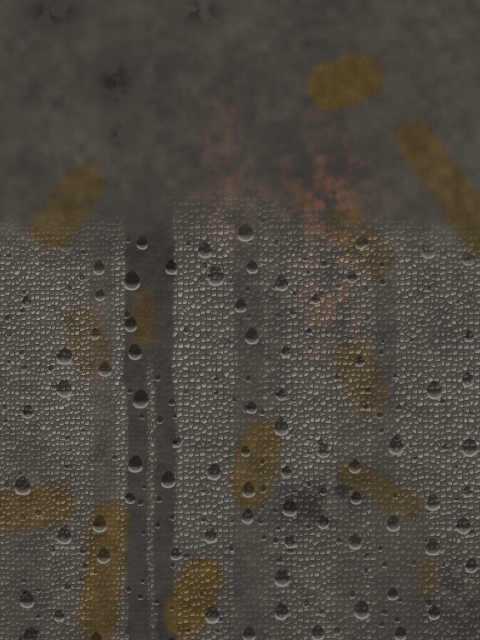
A Shadertoy shader for this texture:

```glsl
float hash(vec2 p) {
    return fract(sin(dot(p, vec2(127.1, 311.7))) * 43758.5453);
}

vec2 hash2(vec2 p) {
    return vec2(hash(p), hash(p + 19.7));
}

float noise(vec2 p) {
    vec2 i = floor(p), f = fract(p);
    f = f * f * (3.0 - 2.0 * f);
    return mix(mix(hash(i), hash(i + vec2(1, 0)), f.x),
               mix(hash(i + vec2(0, 1)), hash(i + vec2(1, 1)), f.x), f.y);
}

float fbm(vec2 p) {
    float sum = 0.0, amp = 0.5;
    for (int i = 0; i < 5; i++) {
        sum += amp * noise(p);
        p = mat2(1.6, 1.2, -1.2, 1.6) * p + 7.3;
        amp *= 0.5;
    }
    return sum;
}

float blob(vec2 p, vec2 center, vec2 radius) {
    vec2 q = (p - center) / radius;
    return exp(-dot(q, q));
}

// Soft-edged capsule of pigment
float smear(vec2 p, vec2 a, vec2 b, float radius) {
    vec2 pa = p - a, ba = b - a;
    float d = length(pa - ba * clamp(dot(pa, ba) / dot(ba, ba), 0.0, 1.0));
    return 1.0 - smoothstep(-0.012, 0.008, d - radius);
}

// Vertical track wiped clear by running water
float streak(vec2 p, float x, float halfWidth, float top) {
    float wobble = 0.022 * (noise(vec2(x * 90.0, p.y * 5.0)) - 0.5)
                 + 0.007 * (noise(vec2(x * 50.0, p.y * 35.0)) - 0.5);
    float side = 1.0 - smoothstep(-0.006, 0.006, abs(p.x - x - wobble) - halfWidth);
    return side * (1.0 - smoothstep(top - 0.05, top + 0.02, p.y));
}

// Packed beads: x is coverage, y is light
vec2 beads(vec2 p, float cells) {
    vec2 g = p * cells, id = floor(g), nearest = vec2(0);
    float first = 9.0, second = 9.0;
    for (int j = -1; j <= 1; j++)
    for (int i = -1; i <= 1; i++) {
        vec2 cell = id + vec2(i, j);
        vec2 offset = g - cell - 0.15 - 0.7 * hash2(cell);
        float d = length(offset);
        if (d < first) { second = first; first = d; nearest = offset; }
        else second = min(second, d);
    }
    float cover = smoothstep(0.04, 0.36, second - first);
    float light = smoothstep(-0.35, 0.45, -nearest.y + 0.35 * nearest.x);
    return vec2(cover, light);
}

// Scattered teardrops: x coverage, y lower glow, z bright rim
vec3 drops(vec2 p, float cells, float density, float size) {
    vec2 g = p * cells;
    g.y += 0.5 * mod(floor(g.x), 2.0);
    vec2 id = floor(g);
    float present = step(hash(id + 4.1), density);
    float radius = size * mix(0.55, 1.0, hash(id + 8.3));
    vec2 q = (fract(g) - 0.33 - 0.34 * hash2(id)) / radius;
    q.x *= 1.25 + 0.35 * q.y;
    q += 0.12 * (vec2(noise(g * 5.0), noise(g * 5.0 + 31.0)) - 0.5);
    float d = length(q);
    float cover = present * (1.0 - smoothstep(0.82, 1.04, d));
    float glow = 1.0 - smoothstep(-0.55, -0.1, q.y);
    float rim = smoothstep(0.6, 0.85, d) * (1.0 - smoothstep(-0.75, 0.1, q.y));
    return vec3(cover, glow, rim);
}

vec3 addDrops(vec3 col, vec3 drop, float amount) {
    vec3 body = mix(col * 0.62, vec3(0.44, 0.42, 0.39), 0.65 * drop.y);
    body = mix(body, vec3(0.64, 0.63, 0.61), 0.7 * drop.z);
    return mix(col, body, drop.x * amount);
}

void mainImage(out vec4 fragColor, in vec2 fragCoord) {
    vec2 p = fragCoord / iResolution.x;
    float cloud = fbm(p * 6.0), grain = fbm(p * 42.0 + 5.0);

    // Weathered stone
    vec3 col = vec3(0.276, 0.257, 0.235) * (0.68 + 0.34 * cloud + 0.34 * grain);
    float pits = blob(p, vec2(0.24, 1.165), vec2(0.035, 0.05))
               + blob(p, vec2(0.42, 1.31), vec2(0.05, 0.03))
               + blob(p, vec2(0.11, 1.31), vec2(0.06, 0.03))
               + blob(p, vec2(0.25, 1.05), vec2(0.025, 0.025));
    col *= 1.0 - 0.4 * pits * smoothstep(0.3, 0.6, grain);

    // Condensation boundary and wiped tracks
    float edge = 0.82 + 0.08 * blob(p, vec2(0.47, p.y), vec2(0.32, 1.0)) + 0.06 * (cloud - 0.5);
    float wet = 1.0 - smoothstep(edge - 0.08, edge + 0.06, p.y);
    float rivulet = streak(p, 0.315, 0.007, 0.58);
    float track = streak(p, 0.312, 0.051, 0.92) * (1.0 - 0.85 * rivulet);
    float faint = max(max(0.65 * streak(p, 0.215, 0.024, 0.85), 0.7 * streak(p, 0.515, 0.029, 0.92)),
                  max(0.4 * streak(p, 0.568, 0.018, 0.9), 0.6 * streak(p, 0.805, 0.024, 0.83)));
    faint = max(faint, max(0.4 * streak(p, 0.73, 0.03, 0.5), 0.55 * streak(p, 0.855, 0.032, 0.32)));
    faint = max(faint, 0.35 * streak(p, 0.055, 0.04, 0.42));
    float clearGlass = max(0.95 * track, faint);
    float dark = blob(p, vec2(0.65, 0.28), vec2(0.09, 0.055))
               + blob(p, vec2(0.76, 0.33), vec2(0.07, 0.04))
               + 0.7 * blob(p, vec2(0.96, 0.1), vec2(0.13, 0.13));
    float haze = wet * (1.0 - clearGlass) * mix(0.5, 1.0, smoothstep(0.0, 0.55, p.y));
    col += haze * vec3(0.065, 0.064, 0.062);
    col *= 1.0 - 0.16 * track * wet - 0.45 * min(dark, 1.0) * smoothstep(0.25, 0.65, grain);

    // Ochre smears and rust
    float ochre = smear(p, vec2(0.691, 1.154), vec2(0.747, 1.172), 0.052);
    ochre = max(ochre, 0.8 * smear(p, vec2(0.863, 1.043), vec2(1.015, 0.83), 0.042));
    ochre = max(ochre, 0.75 * smear(p, vec2(0.174, 0.951), vec2(0.108, 0.856), 0.046));
    ochre = max(ochre, 0.5 * smear(p, vec2(0.72, 0.865), vec2(0.781, 0.795), 0.043));
    ochre = max(ochre, 0.5 * smear(p, vec2(0.174, 0.656), vec2(0.19, 0.587), 0.043));
    ochre = max(ochre, 0.6 * smear(p, vec2(0.738, 0.587), vec2(0.764, 0.509), 0.043));
    ochre = max(ochre, 0.8 * smear(p, vec2(0.547, 0.413), vec2(0.521, 0.318), 0.045));
    ochre = max(ochre, 0.8 * smear(p, vec2(0.026, 0.27), vec2(0.113, 0.283), 0.045));
    ochre = max(ochre, 0.9 * smear(p, vec2(0.226, 0.248), vec2(0.205, 0.04), 0.043));
    ochre = max(ochre, smear(p, vec2(0.42, 0.127), vec2(0.385, 0.049), 0.046));
    ochre = max(ochre, 0.65 * smear(p, vec2(0.738, 0.344), vec2(0.851, 0.278), 0.03));
    ochre = max(ochre, 0.65 * smear(p, vec2(0.299, 0.708), vec2(0.299, 0.639), 0.025));
    ochre = max(ochre, 0.6 * smear(p, vec2(0.889, 0.153), vec2(0.894, 0.11), 0.02));
    col = mix(col, vec3(0.35, 0.275, 0.13) * (0.72 + 0.5 * grain), 0.72 * ochre);
    float rust = blob(p, vec2(0.68, 0.93), vec2(0.075, 0.11)) + 0.6 * blob(p, vec2(0.69, 0.72), vec2(0.05, 0.12))
               + 0.5 * blob(p, vec2(0.47, 0.96), vec2(0.04, 0.15));
    col += vec3(0.13, 0.03, 0.0) * rust * smoothstep(0.35, 0.7, grain);

    // Fine beads, then larger drops
    vec2 bead = beads(p, mix(96.0, 84.0, step(0.315, p.x)));
    float beadAmount = wet * (1.0 - 0.92 * clearGlass) * (1.0 - 0.4 * min(dark, 1.0));
    beadAmount *= mix(0.75, 1.0, smoothstep(0.0, 0.5, p.y)) * (0.75 + 0.5 * cloud);
    col *= 1.0 - 0.22 * beadAmount * (1.0 - bead.x);
    col += vec3(0.26, 0.257, 0.25) * beadAmount * bead.x * (bead.y * bead.y - 0.12);
    float dropArea = 1.0 - smoothstep(edge - 0.05, edge, p.y);
    col = addDrops(col, drops(p, 32.0, 0.2, 0.3), 0.8 * dropArea);
    col = addDrops(col, drops(p + 0.37, 13.0, 0.52, 0.29), dropArea);
    fragColor = vec4(clamp(col, 0.0, 1.0), 1.0);
}
```
